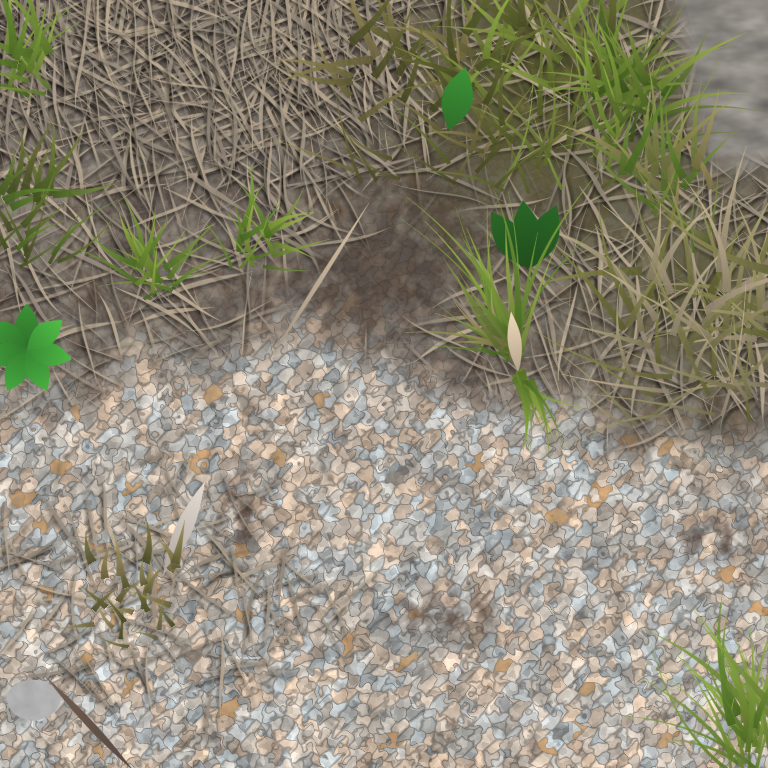
Give the GLSL for this texture, as a WebGL 2 fragment shader.

```glsl
#version 300 es
precision highp float;
// Gravel bank below dry straw, dark soil and tufts of green grass.
uniform vec2 u_resolution;
out vec4 fragColor;
const float PI = 3.14159;
const float SOFT = .0011;  // edge softness
const float PEBBLES = 62.; // pebbles across
const float STRAWS = 18.;  // straw layers
const vec3 GRAVEL = vec3(.75, .72, .69);
const vec3 EARTH = vec3(.56, .52, .47);
const vec3 SOIL = vec3(.29, .24, .21);
const vec3 STRAW = vec3(.78, .71, .61);
const vec3 TAN = vec3(.64, .58, .38);
const vec3 OLIVE = vec3(.36, .37, .18);
const vec3 GREEN = vec3(.36, .53, .17);
const vec3 LIME = vec3(.58, .7, .27);
const vec3 LEAF = vec3(.2, .48, .18);
vec2 p;   // canvas position
vec3 col; // colour so far

vec2 hash2(vec2 v) {
  vec3 q = fract(v.xyx * vec3(.1031, .103, .0973));
  q += dot(q, q.yzx + 33.33);
  return fract((q.xx + q.yz) * q.zy);
}
float corner(vec2 i, vec2 f, vec2 c) { return dot(hash2(i + c) * 2. - 1., f - c); }
float noise(vec2 v) {
  vec2 i = floor(v), f = v - i, u = f * f * (3. - 2. * f), e = vec2(0, 1);
  return mix(mix(corner(i, f, e.xx), corner(i, f, e.yx), u.x),
             mix(corner(i, f, e.xy), corner(i, f, e.yy), u.x), u.y);
}
float fbm(vec2 v) { return noise(v) + .5 * noise(v * 2.1 + 7.) + .25 * noise(v * 4.3 + 19.); }

// Local frame, y along the angle (0 up, positive left)
vec2 toLocal(vec2 v, float a) {
  return vec2(dot(v, vec2(cos(a), sin(a))), dot(v, vec2(-sin(a), cos(a))));
}
float glow(float x, float y, float rx, float ry) {
  vec2 d = (p - vec2(x, y)) / vec2(rx, ry);
  return exp(-dot(d, d));
}
float cover(float d) { return 1. - smoothstep(-SOFT, SOFT, d); }

// Gap to the next pebble, then two random values
vec3 pebbles(vec2 v) {
  vec2 i = floor(v), id = i;
  float d1 = 9., d2 = 9.;
  for (int k = 0; k < 9; k++) {
    vec2 c = i + vec2(k % 3 - 1, k / 3 - 1);
    float d = length(c + hash2(c) - v);
    d2 = min(d2, max(d, d1));
    if (d < d1) { d1 = d; id = c; }
  }
  return vec3(d2 - d1, hash2(id + 51.));
}
vec3 gravel() {
  vec3 big = pebbles(p * PEBBLES + noise(p * 90.)), small = pebbles(p * PEBBLES * 1.9);
  vec3 c = GRAVEL * mix(vec3(.9, .98, 1.04), vec3(1.07, .99, .91), big.z);
  c *= (.77 + .26 * big.y + .2 * small.y) * mix(.75, 1.03, smoothstep(0., .28, big.x));
  c = mix(c, vec3(.72, .53, .32), .7 * step(.985, big.y));
  return c * (1. + .22 * fbm(p * 38.));
}

// Layer of loose stalks, one per thin cell
void straw(float layer, float density) {
  vec2 r = hash2(vec2(layer, 3)), size = vec2(6. + 4. * r.y, 42);
  vec2 g = toLocal(p + .035 * noise(p * 5. + layer * 9.), r.x * PI).yx * size;
  g.x += hash2(vec2(floor(g.y), layer)).x;
  vec2 f = fract(g), h = hash2(floor(g) + layer * 17.);
  float y = (f.y - .5 - .2 * sin(f.x * 4. + h.y * 6.)) / size.y;
  float taper = sin(PI * f.x), on = smoothstep(h.x, h.x + .12, density);
  col *= 1. - .3 * on * taper * smoothstep(.006, 0., abs(y + .003));
  vec3 tone = mix(EARTH, STRAW, fract(h.y * 7.3));
  col = mix(col, tone, .85 * on * cover(abs(y) - .0022 * taper * (.4 + h.y)));
}

// Fan of bent blades around a scattered root
void tuft(float x, float y, float scatter, float len, float angle, float spread, int n, vec3 dark, vec3 light) {
  vec2 root = vec2(x, y);
  if (distance(p, root) > len * 1.4 + scatter * 1.5) return;
  for (int i = 0; i < n; i++) {
    vec2 seed = root * 91. + float(i) * 1.7, a = hash2(seed), b = hash2(seed + 37.), c = hash2(seed + 71.);
    vec2 q = toLocal(p - root - scatter * (a * 2. - 1.), angle + spread * (b.x * 2. - 1.));
    float t = q.y / (len * (.5 + .5 * b.y)), bend = (c.x - .5) * .9 * t;
    if (t < 0. || t > 1.) continue;
    float d = abs(q.x - bend * q.y) / sqrt(1. + 4. * bend * bend);
    vec3 blade = mix(mix(dark, light, c.y) * (.72 + .4 * t), TAN, .4 * t * a.x);
    col = mix(col, blade, .92 * cover(d - .0042 * (1. - t) * (.5 + a.y)));
  }
}

// Pointed leaf or thin stalk
void leaf(float x, float y, float angle, float len, float width, vec3 tone) {
  vec2 q = toLocal(p - vec2(x, y), angle);
  float t = clamp(q.y / len, 0., 1.);
  col = mix(col, tone * (.9 + .3 * t), cover(abs(q.x) - width * sin(PI * t)) * step(.001, t * (1. - t)));
}

void main() {
  p = gl_FragCoord.xy / u_resolution;
  float n = fbm(p * 9.), fine = fbm(p * 45.);
  // Gravel, brown bank, dark hollows
  float bank = smoothstep(-.06, .07, p.y - .51 - .055 * cos(p.x * 6. - 2.4) + .04 * p.x + .07 * n);
  float hollow = glow(.47, .62, .15, .06) + .8 * glow(.56, .74, .13, .1) + glow(.97, .42, .07, .04);
  float specks = glow(.93, .3, .05, .03) + glow(.58, .2, .07, .03) + glow(.31, .33, .03, .06);
  float green = glow(.72, .9, .17, .16) + .6 * glow(.92, .62, .14, .13);
  col = gravel() * (1. + .08 * n);
  vec3 earth = mix(EARTH, SOIL, clamp(.4 + .6 * n + .9 * fine + .6 * hollow, 0., 1.));
  col = mix(col, mix(earth, col * .72, .25), bank);
  col = mix(col, SOIL * 1.2, clamp(specks * (.5 + 1.4 * fine), 0., .8));
  col = mix(col, OLIVE * (.85 + .6 * fine), min(green, 1.) * .85);
  // Straw, thickest at upper left
  float density = .25 * bank + .4 * smoothstep(.7, .85, p.y) * smoothstep(.62, .4, p.x)
    + .3 * glow(.2, .22, .22, .15) - .2 * hollow;
  for (float i = 1.; i <= STRAWS; i++) straw(i, density);
  // Rock, flat stone, twig, dead leaf, stalks
  float rock = smoothstep(0., .05, min(p.x - 1.05 + .2 * p.y, p.y - .76));
  col = mix(col, EARTH * vec3(.96, 1, 1.06) * (1. + .35 * fbm(p * vec2(18, 40))), rock);
  float stone = length((p - vec2(.042, .09)) * vec2(1, 1.35)) - .036 - .012 * noise(p * 30.);
  col = mix(col, vec3(.69) * (1. + .1 * fine), cover(stone));
  leaf(.175, -.005, .75, .17, .005, SOIL * 1.3);
  leaf(.212, .25, -.42, .135, .011, GRAVEL);
  leaf(.35, .53, -.565, .243, .003, STRAW * .9);
  // Upper grass
  tuft(.55, .85, .1, .15, .3, 1.5, 34, OLIVE, TAN);
  tuft(.7, .86, .12, .17, .1, 1.1, 60, OLIVE, LIME);
  tuft(.82, .85, .05, .16, 0., 1.2, 38, GREEN * .75, LIME);
  tuft(.87, .73, .06, .15, .2, .9, 26, GREEN, TAN);
  tuft(.04, .9, .03, .14, .5, 1.1, 16, GREEN, LIME);
  tuft(.03, .7, .05, .11, -.6, 1.1, 28, OLIVE, GREEN);
  tuft(.33, .68, .03, .09, -.5, 1.3, 18, GREEN, LIME);
  tuft(.2, .64, .03, .1, .2, 1.2, 18, GREEN, LIME);
  tuft(.92, .55, .11, .19, .3, 1.3, 70, OLIVE * 1.3, STRAW);
  // Broad leaves
  for (float i = 0.; i < 3.; i++) leaf(.69, .65, .6 - .5 * i, .09, .019, LEAF * .7);
  leaf(.585, .83, -.25, .085, .02, LEAF);
  for (float i = 0.; i < 7.; i++) leaf(.035, .545, i * .9, .06, .015, LEAF * (1. + .05 * i));
  // Central plant, corner tuft, low growth
  tuft(.67, .54, .012, .27, .1, .45, 16, GREEN, LIME);
  tuft(.66, .55, .015, .13, 1., .6, 16, GREEN, TAN);
  leaf(.675, .515, .12, .08, .009, STRAW);
  tuft(.68, .51, .012, .12, -2.5, .4, 12, GREEN, LIME);
  tuft(.98, .03, .04, .18, .35, .7, 34, GREEN, LIME);
  tuft(.17, .21, .06, .06, .5, 1.2, 26, OLIVE, TAN);
  fragColor = vec4(col, 1);
}
```
